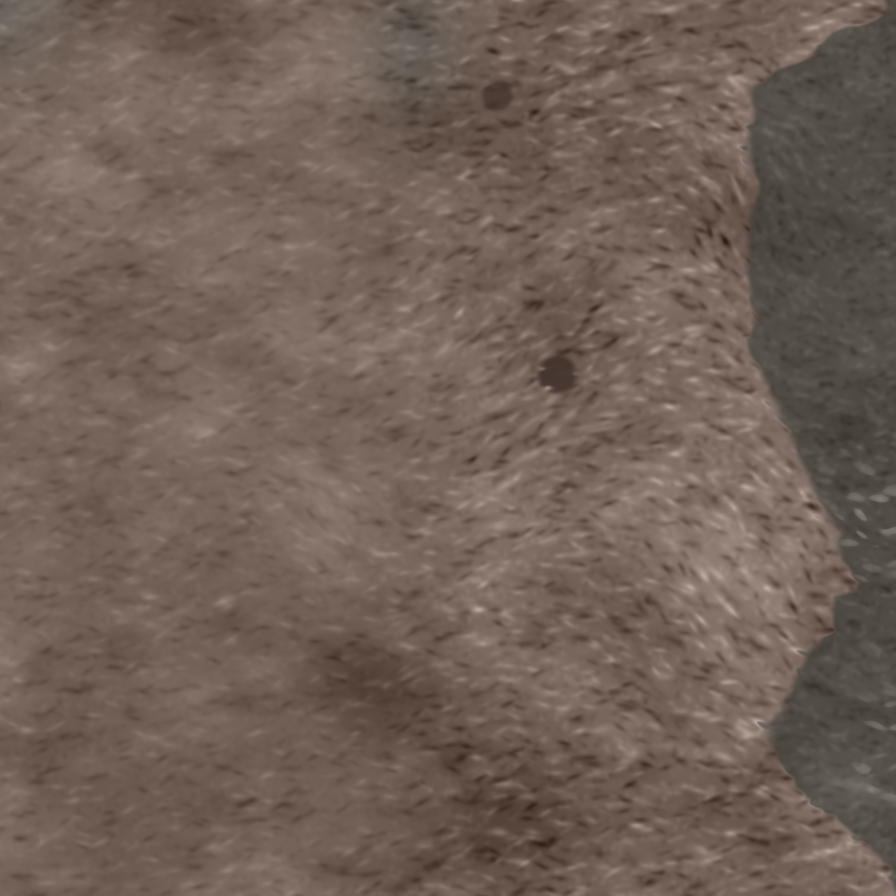
A WebGL 1 fragment shader for this texture:

```glsl
precision highp float;
// Weathered brown hide-like stone with a ragged grey-green bare zone on the right.
// Cellular noise of soft oriented strokes gives blotches, fibres and scratches;
// a smooth grain field turns the strokes, and broad glows set the light and dark areas.
uniform vec2 u_resolution;

#define BROWN vec3(0.452, 0.382, 0.343)
#define SLATE vec3(0.322, 0.300, 0.275)
#define PIT_COLOR vec3(0.255, 0.195, 0.172)
#define BLOTCH_GAIN 0.075
#define FIBRE_SCALE 58.0
#define FIBRE_GAIN 0.125
#define SCRATCH_SCALE 23.0
#define SCRATCH_GAIN 0.15
#define EDGE_RAGGED 0.022
#define EDGE_SOFT 0.006

vec2 hash2(vec2 p) {
  vec2 q = vec2(dot(p, vec2(127.1, 311.7)), dot(p, vec2(269.5, 183.3)));
  return fract(sin(q) * 43758.545);
}

// Soft round or oval spot, 1 at its centre.
float glow(vec2 p, vec2 center, vec2 radius) {
  vec2 d = (p - center) / radius;
  return exp(-dot(d, d));
}

// Direction of the grain in radians.
float grainAngle(vec2 p) {
  return 0.12 + 0.42 * glow(p, vec2(0.58, 0.55), vec2(0.17))
       - 0.80 * glow(p, vec2(0.82, 0.35), vec2(0.20))
       - 1.25 * glow(p, vec2(0.84, 0.76), vec2(0.09, 0.14))
       - 0.70 * glow(p, vec2(0.38, 0.42), vec2(0.09));
}

// One randomly toned soft stroke per cell, turned along the grain.
float strokes(vec2 p, float scale, float thickness, float jitter, float seed) {
  vec2 q = p * scale + seed * vec2(0.37, 0.71);
  vec2 cell = floor(q);
  float sum = 0.0;
  for (int j = -1; j <= 1; j++) {
    for (int i = -1; i <= 1; i++) {
      vec2 id = cell + vec2(float(i), float(j));
      vec2 place = hash2(id + seed);
      vec2 look = hash2(id + seed + 57.3);
      vec2 d = q - id - place;
      float a = grainAngle(p - d / scale) + (look.x - 0.5) * jitter;
      float c = cos(a), s = sin(a);
      vec2 local = vec2(c * d.x + s * d.y, c * d.y - s * d.x);
      local /= vec2(0.46, thickness);
      sum += (look.y * 2.0 - 1.0) * exp(-dot(local, local));
    }
  }
  return sum;
}

// Horizontal place where the brown layer breaks off.
float brokenEdge(float y) {
  return 0.835 + 0.10 * exp(-pow((y - 0.37) / 0.16, 2.0))
       + 0.15 * smoothstep(0.89, 1.0, y) + 0.17 * smoothstep(0.18, 0.0, y);
}

// Broad light and dark areas.
float broadTone(vec2 p) {
  float light = 0.050 * glow(p, vec2(0.22, 0.90), vec2(0.13, 0.05))
              + 0.050 * glow(p, vec2(0.49, 0.60), vec2(0.07, 0.08))
              + 0.045 * glow(p, vec2(0.80, 0.38), vec2(0.14, 0.16))
              + 0.040 * glow(p, vec2(0.35, 0.46), vec2(0.09, 0.05))
              + 0.030 * glow(p, vec2(0.03, 0.58), vec2(0.06, 0.10));
  float dark = 0.110 * glow(p, vec2(0.57, 0.09), vec2(0.10, 0.08))
             + 0.075 * glow(p, vec2(0.45, 0.21), vec2(0.08, 0.07))
             + 0.055 * glow(p, vec2(0.62, 0.66), vec2(0.11, 0.08))
             + 0.065 * glow(p, vec2(0.65, 0.86), vec2(0.10, 0.10))
             + 0.040 * glow(p, vec2(0.08, 0.14), vec2(0.18, 0.14));
  return light - dark;
}

// Dark round hole with a slightly uneven rim.
float pit(vec2 p, vec2 center, float radius, float rough) {
  return 1.0 - smoothstep(-0.004, 0.005, length(p - center) - radius + rough);
}

void main() {
  vec2 p = gl_FragCoord.xy / u_resolution;

  // Noise layers, from broad to fine
  float broad = strokes(p, 7.0, 0.34, 1.5, 3.0);
  float patches = strokes(p, 17.0, 0.26, 1.2, 11.0);
  float fibres = strokes(p, FIBRE_SCALE, 0.17, 1.1, 23.0)
               + strokes(p, FIBRE_SCALE * 0.72, 0.17, 0.9, 37.0);
  float grit = strokes(p, FIBRE_SCALE * 1.9, 0.34, 3.0, 41.0);
  float scratches = strokes(p, SCRATCH_SCALE, 0.085, 0.25, 53.0)
                  + strokes(p, SCRATCH_SCALE * 1.2, 0.085, 0.25, 67.0);

  // Distance past the broken edge
  float past = p.x - brokenEdge(p.y) + EDGE_RAGGED * (patches + 0.5 * fibres);
  float bare = smoothstep(-EDGE_SOFT, EDGE_SOFT, past);
  float rim = exp(-pow(past / 0.07, 2.0));

  // Brown layer, rougher towards the right
  float rough = 0.55 + 0.55 * smoothstep(0.35, 0.6, p.x) + 0.35 * rim;
  float scratched = glow(p, vec2(0.59, 0.55), vec2(0.13, 0.12))
                  + glow(p, vec2(0.70, 0.91), vec2(0.11, 0.10));
  float tone = broadTone(p) + 0.045 * rim + BLOTCH_GAIN * (broad + 0.8 * patches)
             + FIBRE_GAIN * rough * (fibres + 0.35 * grit)
             + SCRATCH_GAIN * scratched * scratches;
  vec3 brown = BROWN + tone;
  float moss = glow(p, vec2(0.46, 0.95), vec2(0.05, 0.08))
             + glow(p, vec2(0.0, 1.0), vec2(0.07, 0.08));
  brown += moss * vec3(-0.045, 0.0, 0.01);

  // Bare zone with pale flecks low on the right
  float flecked = glow(p, vec2(0.98, 0.42), vec2(0.05, 0.07))
                + glow(p, vec2(0.99, 0.16), vec2(0.04, 0.06));
  float fleck = smoothstep(0.0, 0.35, fibres + patches * 0.5) * flecked;
  vec3 slate = SLATE + 0.035 * (broad + patches) + 0.05 * fibres + 0.04 * grit;
  slate += 0.13 * fleck;

  // Pits
  float uneven = 0.006 * fibres;
  float pits = pit(p, vec2(0.622, 0.582), 0.021, uneven)
             + 0.75 * pit(p, vec2(0.555, 0.893), 0.016, uneven);

  vec3 color = mix(brown, slate, bare);
  color = mix(color, PIT_COLOR + 0.03 * patches, min(pits, 1.0) * 0.9);
  gl_FragColor = vec4(clamp(color, 0.0, 1.0), 1.0);
}
```
